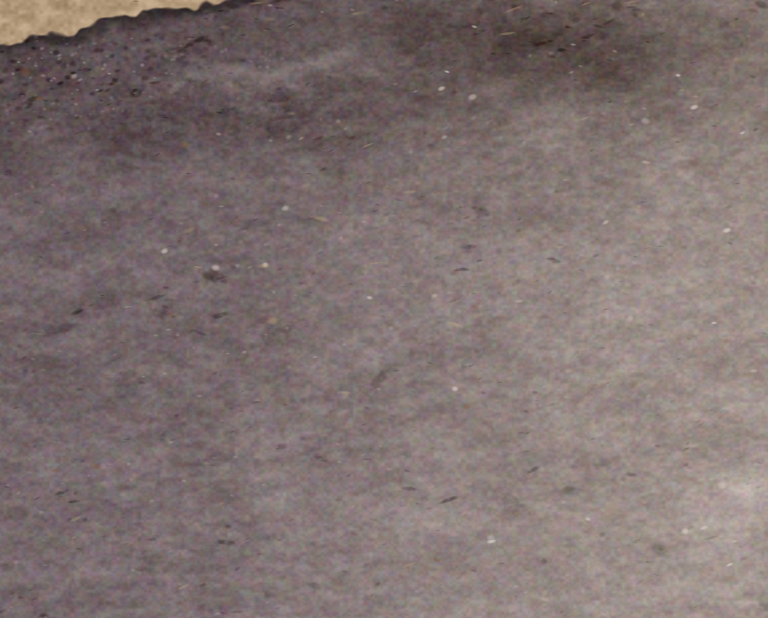
A WebGL 2 fragment shader for this texture:

```glsl
#version 300 es
precision highp float;
uniform vec2 u_resolution;
out vec4 fragColor;

float hash(vec2 p) {
  return fract(sin(dot(p, vec2(127.1, 311.7))) * 43758.5);
}

float noise(vec2 p) {
  vec2 i = floor(p), f = fract(p);
  f = f * f * (3.0 - 2.0 * f);
  return mix(mix(hash(i), hash(i + vec2(1, 0)), f.x),
             mix(hash(i + vec2(0, 1)), hash(i + vec2(1, 1)), f.x), f.y);
}

float fbm(vec2 p) {
  float sum = 0.0, gain = 0.5;
  for (int i = 0; i < 5; i++) {
    sum += gain * noise(p);
    p = mat2(1.6, 1.2, -1.2, 1.6) * p + 7.3;
    gain *= 0.5;
  }
  return sum;
}

// Soft elongated flecks, one candidate per cell; radius is in cell units
float flecks(vec2 p, float cells, float density, float radius, float stretch, float seed) {
  vec2 q = p * cells, home = floor(q);
  float cover = 0.0;
  for (int y = -1; y <= 1; y++) {
    for (int x = -1; x <= 1; x++) {
      vec2 id = home + vec2(x, y), key = id + seed;
      if (hash(key) > density) continue;
      vec2 d = q - id - vec2(hash(key + 3.7), hash(key + 9.1));
      float angle = 0.9 * (hash(key + 5.3) - 0.4);
      d = mat2(cos(angle), -sin(angle), sin(angle), cos(angle)) * d;
      d.y *= 1.0 + stretch * hash(key + 2.9);
      float r = radius * mix(0.5, 1.0, hash(key + 6.7));
      float soft = 0.35 * r + cells / u_resolution.y;
      float strength = mix(0.35, 1.0, hash(key + 8.3));
      cover = max(cover, strength * (1.0 - smoothstep(r - soft, r + soft, length(d))));
    }
  }
  return cover;
}

float blob(vec2 p, vec2 center, vec2 radii) {
  vec2 d = (p - center) / radii;
  return exp(-dot(d, d));
}

void main() {
  vec2 p = gl_FragCoord.xy / u_resolution.y;
  vec2 warp = vec2(fbm(p * 9.0), fbm(p * 9.0 + 31.0)) - 0.5;
  vec2 w = p + 0.12 * warp;

  // Broad light across the ground, damp patch and pale strip near the top
  float side = smoothstep(0.1, 1.25, w.x - 0.12 * (w.y - 0.5));
  float tone = mix(0.445, 0.605, side) + 0.05 * (0.5 - p.y);
  tone -= 0.075 * smoothstep(0.6, 0.95, w.y);
  tone -= 0.14 * blob(w, vec2(0.9, 0.91), vec2(0.23, 0.085));
  tone -= 0.05 * blob(w, vec2(0.5, 0.8), vec2(0.4, 0.05));
  tone += 0.11 * blob(w, vec2(0.44, 0.862 + 0.1 * (p.x - 0.44)), vec2(0.19, 0.017));
  tone += 0.08 * blob(w, vec2(1.19, 0.17), vec2(0.09, 0.05));

  // Mottling: soft patches, flattened streaks, fine grit
  vec2 slant = vec2(p.x + 0.2 * p.y, p.y - 0.12 * p.x);
  tone += 0.10 * (fbm(slant * vec2(8, 15)) - 0.48);
  tone += 0.13 * (fbm(slant * vec2(32, 75) + 17.0) - 0.48);
  tone += 0.055 * (noise(p * vec2(120, 165)) - 0.5);
  tone += 0.045 * (noise(p * 230.0 + 41.0) - 0.5);

  // Dents and dark crumbs
  float ragged = smoothstep(0.3, 0.6, fbm(slant * vec2(45, 90) + 5.0));
  tone -= 0.12 * ragged * flecks(w, 7.0, 0.3, 0.2, 2.5, 11.0);
  tone -= 0.15 * ragged * flecks(p + 0.03 * warp, 17.0, 0.17, 0.24, 4.0, 23.0);
  tone -= 0.09 * flecks(p + 0.01 * warp, 45.0, 0.16, 0.24, 3.0, 37.0);

  vec3 color = tone - vec3(0.0, 0.053, mix(0.042, 0.075, side));
  vec3 tint = vec3(noise(p * 125.0 + 3.0), noise(p * 125.0 + 57.0), noise(p * 125.0 + 91.0));
  color += 0.055 * (tint - 0.5);

  // Pale chips, straw and rusty bits
  color = mix(color, vec3(0.82, 0.78, 0.75), 0.85 * flecks(p, 16.0, 0.09, 0.1, 1.5, 53.0));
  color = mix(color, vec3(0.72, 0.67, 0.63), 0.5 * flecks(p, 48.0, 0.07, 0.19, 1.5, 67.0));
  color = mix(color, vec3(0.70, 0.62, 0.49), 0.6 * flecks(p, 14.0, 0.09, 0.17, 6.0, 71.0));
  color = mix(color, vec3(0.52, 0.33, 0.22), 0.55 * flecks(p, 19.0, 0.04, 0.12, 1.0, 83.0));

  // Loose gravel in the upper left
  float gravel = blob(w, vec2(0.1, 0.88), vec2(0.33, 0.07));
  color -= 0.16 * gravel * flecks(p, 70.0, 0.4, 0.4, 1.0, 97.0);
  color = mix(color, vec3(0.66, 0.62, 0.64), 0.75 * gravel * flecks(p, 85.0, 0.25, 0.3, 0.8, 103.0));

  // Dry litter along the top edge
  float litter = smoothstep(0.93, 0.99, p.y + 0.3 * warp.y);
  color -= 0.12 * litter * flecks(p, 40.0, 0.4, 0.4, 4.0, 113.0);
  color = mix(color, vec3(0.64, 0.54, 0.42), 0.65 * litter * flecks(p, 32.0, 0.35, 0.45, 8.0, 127.0));

  // Sandy corner with a ragged, shaded rim
  float rim = p.y - 0.925 - 0.2 * p.x + 0.045 * warp.x + 0.012 * (noise(p * 60.0) - 0.5);
  color *= 1.0 - 0.4 * smoothstep(-0.025, -0.002, rim);
  vec3 sand = vec3(0.70, 0.60, 0.48) + 0.22 * (fbm(slant * vec2(30, 60)) - 0.48);
  sand += 0.09 * (noise(p * 150.0) - 0.5);
  sand -= 0.18 * flecks(p, 45.0, 0.15, 0.28, 3.0, 139.0);
  color = mix(color, sand, smoothstep(-0.003, 0.004, rim));

  fragColor = vec4(clamp(color, 0.0, 1.0), 1.0);
}
```
